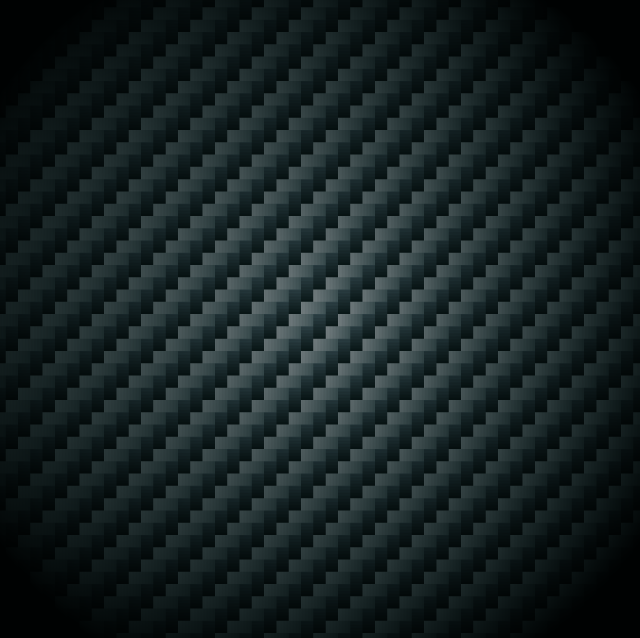
A WebGL 2 fragment shader for this pattern:

```glsl
#version 300 es
precision highp float;
// Carbon fibre twill: pale flat tows over dark upright ones, lit from the centre.
uniform vec2 u_resolution;
out vec4 fragColor;

// Weave colour at p, measured in cells; it repeats every 4 cells both ways.
vec3 twill(vec2 p) {
  vec2 cell = floor(p);
  float across = mod(p.x - cell.y, 4.0) / 2.0;       // 0..1 along a flat tow
  float up = mod(p.y - cell.x + 3.0, 4.0) / 2.0;     // 0..1 along an upright tow
  vec3 flatTow = mix(vec3(0.47, 0.50, 0.51), vec3(0.25, 0.32, 0.33), across);
  vec3 uprightTow = mix(vec3(0.035, 0.085, 0.085), vec3(0.18, 0.25, 0.27), up);

  // Faint ribs across each tow
  flatTow *= 1.0 + 0.025 * cos(across * 50.2655);
  uprightTow *= 1.0 + 0.05 * cos(up * 50.2655);
  return across < 1.0 ? flatTow : uprightTow;
}

void main() {
  // Average a 4 x 4 grid of samples to smooth the tow edges
  vec3 weave = vec3(0.0);
  for (int i = 0; i < 16; i++) {
    vec2 jitter = (vec2(i % 4, i / 4) - 1.5) / 4.0;
    vec2 uv = (gl_FragCoord.xy + jitter) / u_resolution;
    weave += twill((uv - 0.5) * 52.0 + vec2(-1.46, 0.6)) / 16.0;
  }

  // Round pool of light, turning teal as it fades to black
  float radius = length(gl_FragCoord.xy / u_resolution - 0.5);
  float light = clamp(1.0 - radius / 0.615, 0.0, 1.0);
  vec3 falloff = pow(vec3(light), vec3(1.02, 0.84, 0.84));
  fragColor = vec4(weave * falloff + vec3(0.0, 0.006, 0.006), 1.0);
}
```
